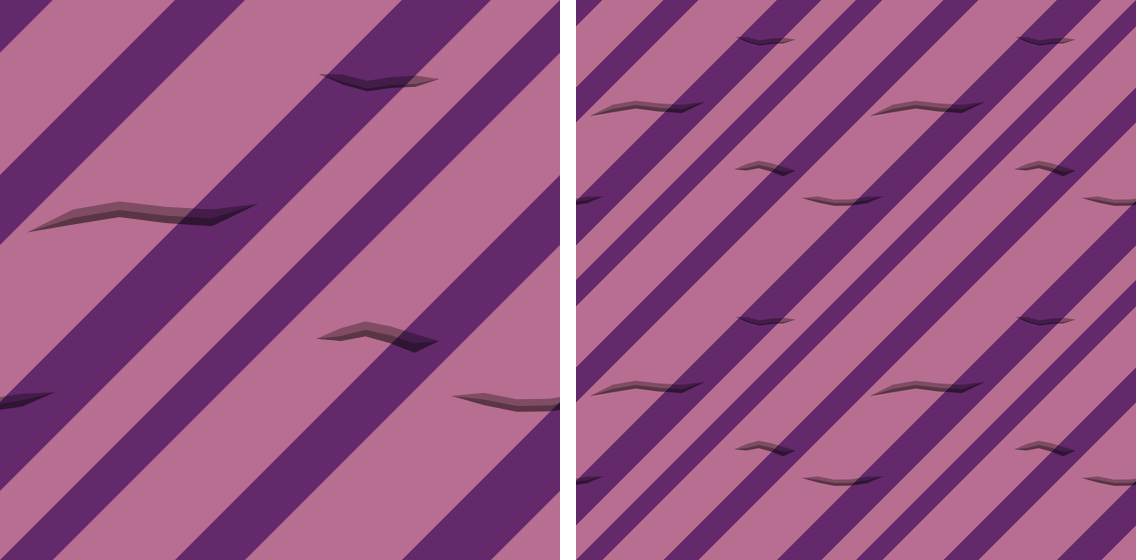
Left: one tile. Right: repeated 2 by 2.
Give the GLSL for this background, as a WebGL 1 fragment shader.

```glsl
precision highp float;

uniform vec2 u_resolution;

#define PINK vec3(0.722, 0.431, 0.569)
#define PURPLE vec3(0.388, 0.161, 0.420)
#define STRIPE_CENTERS vec3(0.047, 0.375, 0.797)
#define STRIPE_WIDTHS vec3(0.094, 0.125, 0.159)
#define UPPER_SHADE 0.69
#define LOWER_SHADE 0.485
#define CRACK_COUNT 4

// One column per crack, in percent of the canvas.
// Start x, start y, length, rise from tip to tip
const mat4 PLACE = mat4(
   4.8, 58.5, 41.3,  5.1,
  56.9, 86.8, 21.6, -0.9,
  56.5, 39.5, 21.9, -0.4,
  80.6, 29.3, 29.2,  0.65);
// Ridge height at the four inner joints
const mat4 RIDGE = mat4(
   2.6,   4.0,  3.0,  2.5,
  -1.4,  -2.6, -2.0, -1.8,
   0.5,   1.6,  0.65, -0.8,
  -0.65, -1.8, -1.7, -0.8);
// Thickness above the ridge (first, last joint), then below it
const mat4 THICKNESS = mat4(
  1.5, 1.6, 1.2, 1.4,
  1.3, 1.5, 0.5, 0.5,
  1.4, 1.7, 0.9, 1.7,
  1.2, 1.2, 1.0, 1.1);

float cover(float dist, float pixel) {
  return clamp(dist / pixel + 0.5, 0.0, 1.0);
}

// Diagonal bands of three widths, wrapping once per tile
float stripes(vec2 p, float pixel) {
  vec3 offset = abs(fract(p.x - p.y - STRIPE_CENTERS + 0.5) - 0.5);
  vec3 inside = (0.5 * STRIPE_WIDTHS - offset) * 0.7071;
  return cover(max(inside.x, max(inside.y, inside.z)), pixel);
}

// Brightness factor of a jagged crack with a lit upper and a dark lower face
float crackShade(vec2 p, vec4 place, vec4 ridge, vec4 thickness, float pixel) {
  vec2 q = p - place.xy;
  q = vec2(fract(q.x + 0.1) - 0.1, fract(q.y + 0.5) - 0.5);
  float t = q.x / place.z;

  // Piecewise linear weights of the inner joints; zero at both tips
  vec4 joints = max(1.0 - abs(5.0 * t - vec4(1.0, 2.0, 3.0, 4.0)), 0.0);
  float early = dot(joints, vec4(3.0, 2.0, 1.0, 0.0) / 3.0);
  float late = dot(joints, vec4(0.0, 1.0, 2.0, 3.0) / 3.0);
  float middle = dot(joints, ridge) + place.w * clamp(5.0 * t - 4.0, 0.0, 1.0);
  float top = middle + thickness.x * early + thickness.y * late;
  float bottom = middle - thickness.z * early - thickness.w * late;

  float body = cover(min(top - q.y, q.y - bottom), pixel);
  body *= step(0.0, t) * step(t, 1.0);
  float face = mix(LOWER_SHADE, UPPER_SHADE, cover(q.y - middle, pixel));
  return mix(1.0, face, body);
}

void main() {
  vec2 p = gl_FragCoord.xy / u_resolution;
  float pixel = 1.0 / min(u_resolution.x, u_resolution.y);

  vec3 color = mix(PINK, PURPLE, stripes(p, pixel));
  for (int i = 0; i < CRACK_COUNT; i++) {
    color *= crackShade(p, PLACE[i] * 0.01, RIDGE[i] * 0.01,
                        THICKNESS[i] * 0.01, pixel);
  }
  gl_FragColor = vec4(color, 1.0);
}
```
